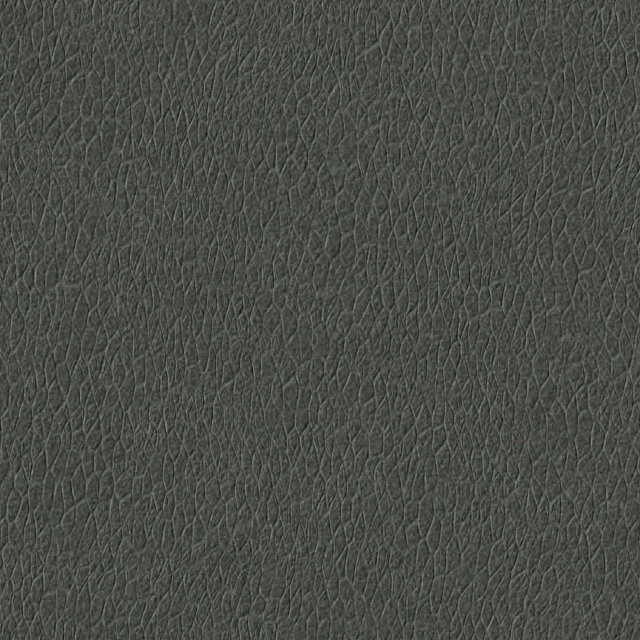
Reproduce this texture procedurally as a Shadertoy shader.

```glsl
const vec3 SHADOW = vec3(0.190, 0.207, 0.190);
const vec3 HIDE = vec3(0.288, 0.292, 0.270);
const vec3 SHEEN = vec3(0.385, 0.396, 0.364);
const vec3 CREASE_TINT = vec3(-0.008, 0.003, 0.004);
const vec2 CELLS = vec2(47.0, 27.0);       // large grains across the canvas
const vec2 FINE_CELLS = vec2(76.0, 49.0);  // smaller wrinkles between them
const vec2 LIGHT = vec2(-0.90, 0.44);
const float LIGHT_STEP = 0.0012;
const float CREASE_WIDTH = 0.20;
const float JITTER = 0.74;
const float STEEPNESS = 0.64;              // below 1 turns cells to diamonds
const float LEAN = 0.07;
const float FINE_DEPTH = 0.55;
const float PEBBLE_DEPTH = 0.85;
const float RELIEF = 0.135;
const float CREASE_GLOW = 0.036;
const float GRAIN = 0.150;
const float MOTTLE = 0.020;
const float COLOUR_NOISE = 0.040;

vec2 hash2(vec2 p) {
    vec3 a = fract(p.xyx * vec3(0.1031, 0.1030, 0.0973));
    a += dot(a, a.yzx + 33.33);
    return fract((a.xx + a.yz) * a.zy);
}

float noise(vec2 p) {
    vec2 i = floor(p), f = fract(p);
    vec2 u = f * f * (3.0 - 2.0 * f);
    float low = mix(hash2(i).x, hash2(i + vec2(1, 0)).x, u.x);
    float high = mix(hash2(i + vec2(0, 1)).x, hash2(i + vec2(1, 1)).x, u.x);
    return mix(low, high, u.y);
}

// Bends the grain slowly, so that the creases lean both ways
vec2 warp(vec2 p) {
    float bend = 0.040 * noise(p * 5.0 + 7.0) + 0.007 * noise(p * 34.0 + 19.0);
    float lift = 0.008 * noise(p * 22.0 + 41.0);
    return p + vec2(bend - LEAN * p.y, lift);
}

// Creases between the cells of a staggered, jittered grid
float creases(vec2 q) {
    vec2 home = floor(q);
    float nearest = 9.0, second = 9.0;
    for (int y = -2; y <= 2; y++) {
        for (int x = -2; x <= 2; x++) {
            vec2 cell = home + vec2(x, y);
            vec2 seed = cell + 0.5 + JITTER * (hash2(cell + 100.0) - 0.5);
            seed.x += 0.5 * mod(cell.y, 2.0) - 0.25;
            float d = length((seed - q) * vec2(1.0, STEEPNESS));
            second = min(second, max(nearest, d));
            nearest = min(nearest, d);
        }
    }
    return 1.0 - smoothstep(0.0, CREASE_WIDTH, second - nearest);
}

float grooves(vec2 p) {
    vec2 w = warp(p);
    float depth = 0.50 + 0.75 * noise(p * 42.0 + 3.0);
    float fine = FINE_DEPTH * smoothstep(0.15, 0.65, noise(p * 26.0 + 61.0));
    float large = depth * creases(w * CELLS);
    return max(large, fine * creases(w * FINE_CELLS + 13.0));
}

float height(vec2 p) {
    float pebbles = noise(p * vec2(225.0, 190.0)) - 0.5;
    return PEBBLE_DEPTH * pebbles - grooves(p);
}

void mainImage(out vec4 fragColor, in vec2 fragCoord) {
    vec2 p = fragCoord / iResolution.y;

    // Side light on the relief
    vec2 offset = LIGHT * LIGHT_STEP;
    float slope = height(p - offset) - height(p + offset);
    float groove = grooves(p);

    // Surface speckle and broad mottling
    float speckle = 0.6 * noise(p * 280.0 + 5.0) + 0.4 * noise(p * 490.0 + 71.0) - 0.5;
    float mottle = 0.6 * noise(p * 9.0 + 23.0) + 0.4 * noise(p * 34.0 + 47.0) - 0.5;
    float tone = RELIEF * slope + CREASE_GLOW * (groove - 0.22);
    tone += GRAIN * speckle + MOTTLE * mottle;

    // Tone to colour
    float level = tone / 0.098;
    vec3 colour = HIDE + (level < 0.0 ? (HIDE - SHADOW) : (SHEEN - HIDE)) * level;
    colour += CREASE_TINT * (groove - 0.2);
    float hue = noise(p * 240.0 + 131.0) - 0.5;
    colour += COLOUR_NOISE * hue * vec3(0.7, -0.2, -0.5);

    fragColor = vec4(clamp(colour, 0.0, 1.0), 1.0);
}
```
